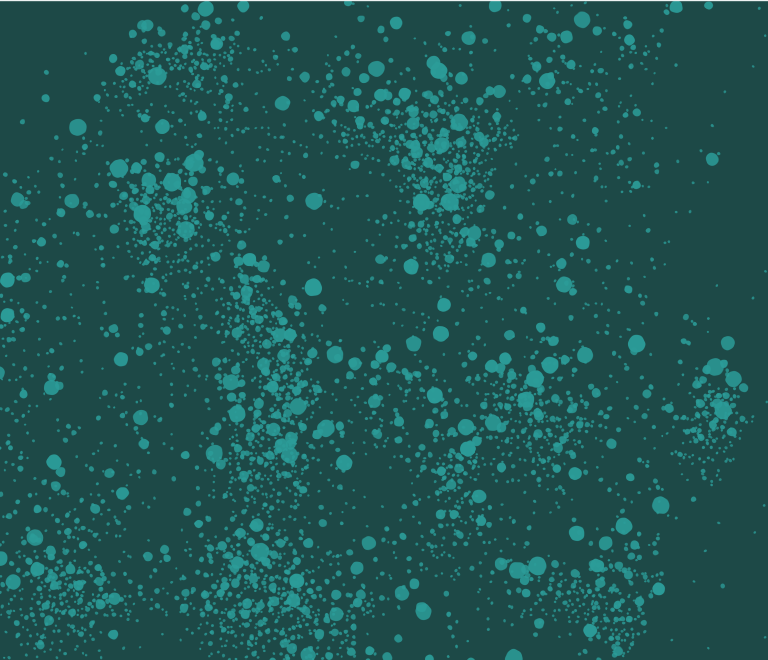
Reproduce this pattern procedurally as a WebGL 1 fragment shader.

```glsl
precision highp float;
uniform vec2 u_resolution;

#define GROUND vec3(0.113, 0.288, 0.279)
#define PAINT vec3(0.168, 0.612, 0.598)
#define RIM vec3(0.93, 0.95, 0.95)
#define RIM_HEIGHT 0.0018   // pale line along the upper border
#define COARSE_CELLS 21.0   // grid cells per canvas height, largest drops
#define CELL_RATIO 1.75     // grid refinement per layer
#define COARSE_RADIUS 0.0127
#define RADIUS_RATIO 0.565  // drop shrinkage per layer
#define CLUSTER_FREQ 6.8
#define CLUSTER_LIFT 0.022  // finer drops hang below the coarse ones
#define CHANCE_LOOSE 0.1    // drop chance between the clusters
#define WOBBLE 0.0018       // unevenness of the drop outlines

float hash(vec2 p) {
  return fract(sin(dot(p, vec2(127.1, 311.7))) * 43758.5453);
}

float noise(vec2 p) {
  vec2 i = floor(p), f = fract(p);
  f = f * f * (3.0 - 2.0 * f);
  return mix(mix(hash(i), hash(i + vec2(1.0, 0.0)), f.x),
             mix(hash(i + vec2(0.0, 1.0)), hash(i + vec2(1.0, 1.0)), f.x), f.y);
}

// Sprayed region: bare upper left corner and an uneven right margin
float sprayArea(vec2 p) {
  float ragged = 0.06 * (noise(p * 9.0 + 31.0) - 0.5);
  float bulge = (p.y - 0.36) / 0.15;
  float rightEdge = 1.0 + 0.06 * smoothstep(0.1, 0.3, p.y) + 0.09 * exp(-bulge * bulge);
  float right = 1.0 - smoothstep(rightEdge - 0.07, rightEdge + 0.015, p.x + ragged);
  float corner = 1.0 - smoothstep(-0.04, 0.01, p.y - 0.76 - 0.95 * p.x + ragged);
  float top = 1.0 - 0.85 * smoothstep(0.95, 0.98, p.y + ragged);
  float bottom = mix(0.4, 1.0, smoothstep(0.0, 0.14, p.y));
  return right * corner * top * bottom;
}

// Chance of a drop: small dense clusters on a loose scatter
float dropChance(vec2 p) {
  float clusters = 0.68 * noise(p * CLUSTER_FREQ + 23.4)
                 + 0.32 * noise(p * CLUSTER_FREQ * 2.3 + 19.1);
  float core = pow(smoothstep(0.28, 0.8, clusters), 1.8);
  return sprayArea(p) * mix(CHANCE_LOOSE, 1.0, core);
}

// Opacity of one layer of jittered drops
float dropLayer(vec2 p, float layer, float blur) {
  float cells = COARSE_CELLS * pow(CELL_RATIO, layer);
  float baseRadius = COARSE_RADIUS * pow(RADIUS_RATIO, layer);
  vec2 home = floor(p * cells);
  float bare = 1.0;
  for (int y = -1; y <= 1; y++) {
    for (int x = -1; x <= 1; x++) {
      vec2 cell = home + vec2(float(x), float(y));
      vec2 seed = cell + 57.0 * layer + 3.7;
      vec2 center = (cell + vec2(hash(seed), hash(seed + 41.3))) / cells;
      float chance = dropChance(center + vec2(0.0, CLUSTER_LIFT * (layer - 1.5)));
      float radius = baseRadius * mix(0.7, 1.1, hash(seed + 83.9));
      float disc = 1.0 - smoothstep(radius - blur, radius + blur, distance(p, center));
      float opacity = mix(0.84, 1.0, hash(seed + 12.6)) * (0.99 - 0.04 * layer);
      bare *= 1.0 - disc * opacity * step(hash(seed + 67.2), chance);
    }
  }
  return 1.0 - bare;
}

void main() {
  vec2 p = gl_FragCoord.xy / u_resolution.y;
  float blur = max(0.7 / u_resolution.y, 0.0008);
  float rim = smoothstep(-blur, blur, p.y - 1.0 + RIM_HEIGHT);

  // Ragged outlines
  p += WOBBLE * (vec2(noise(p * 130.0), noise(p * 130.0 + 53.0)) - 0.5);

  // Layers from coarse drops to fine mist
  float bare = 1.0;
  for (int i = 0; i < 4; i++) {
    bare *= 1.0 - dropLayer(p, float(i), blur);
  }
  vec3 color = mix(GROUND, PAINT, 1.0 - bare);
  gl_FragColor = vec4(mix(color, RIM, rim), 1.0);
}
```
